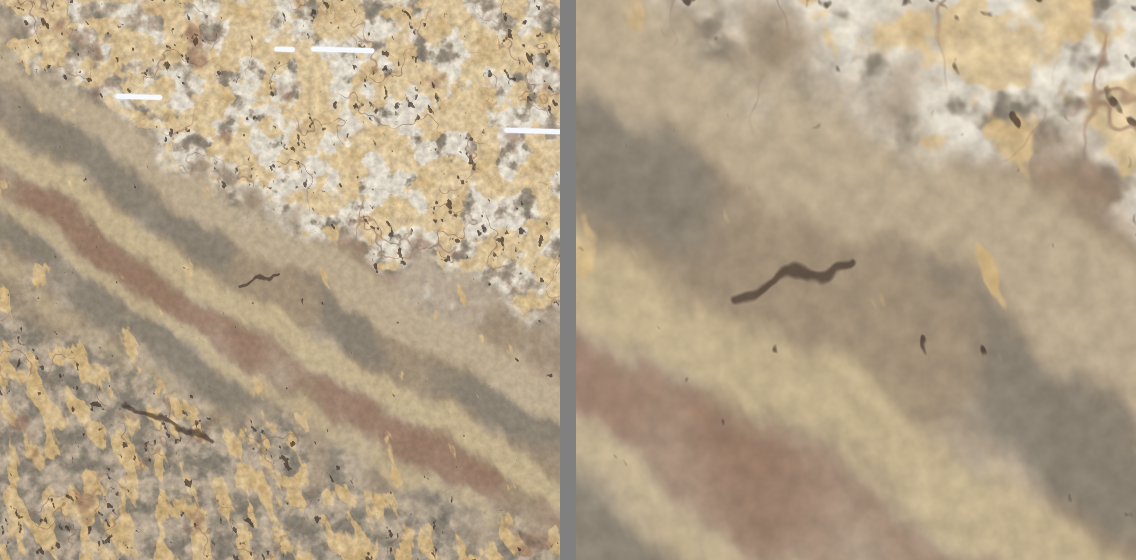
Left: the whole. Right: its middle third, enlarged.
This texture is drawn by a WebGL 2 fragment shader. Its source:

```glsl
#version 300 es
precision highp float;
// Polished granite slab: bent sand, grey and rust seams cross a speckled cream
// stone. Seams are stripes along a curved coordinate; grains, flecks and veins
// are thresholded gradient noise; ceiling lamps reflect as soft white bars.
uniform vec2 u_resolution;
out vec4 fragColor;

const vec3 TAUPE = vec3(0.63, 0.56, 0.47);
const vec3 SAND  = vec3(0.77, 0.70, 0.56);
const vec3 STONE = vec3(0.72, 0.66, 0.58);
const vec3 SLATE = vec3(0.52, 0.49, 0.44);
const vec3 RUST  = vec3(0.56, 0.43, 0.36);
const vec3 CREAM = vec3(0.85, 0.76, 0.60);
const vec3 HONEY = vec3(0.81, 0.69, 0.49);
const vec3 CHALK = vec3(0.87, 0.84, 0.78);
const vec3 SOOT  = vec3(0.27, 0.22, 0.19);

vec2 gradientAt(vec2 cell) {
    vec3 h = fract(cell.xyx * vec3(0.1031, 0.1030, 0.0973));
    h += dot(h, h.yzx + 33.33);
    float angle = 6.28318 * fract((h.x + h.y) * h.z);
    return vec2(cos(angle), sin(angle));
}

float gradientNoise(vec2 p) {
    vec2 i = floor(p), f = p - i;
    vec2 u = f * f * f * (f * (f * 6.0 - 15.0) + 10.0);
    float a = dot(gradientAt(i), f);
    float b = dot(gradientAt(i + vec2(1, 0)), f - vec2(1, 0));
    float c = dot(gradientAt(i + vec2(0, 1)), f - vec2(0, 1));
    float d = dot(gradientAt(i + vec2(1, 1)), f - vec2(1, 1));
    return mix(mix(a, b, u.x), mix(c, d, u.x), u.y);
}

float fbm(vec2 p, int octaves) {
    float sum = 0.0, amplitude = 1.0;
    for (int k = 0; k < octaves; k++) {
        sum += amplitude * gradientNoise(p);
        p = mat2(1.6, 1.2, -1.2, 1.6) * p + 17.3;
        amplitude *= 0.5;
    }
    return sum;
}

float stripe(float s, float centre, float halfWidth, float blur) {
    return 1.0 - smoothstep(halfWidth - blur, halfWidth + blur, abs(s - centre));
}

float segmentDistance(vec2 p, vec2 a, vec2 b) {
    vec2 ab = b - a;
    return length(p - a - ab * clamp(dot(p - a, ab) / dot(ab, ab), 0.0, 1.0));
}

// Layered seams across the bent coordinate s
vec3 seamColour(float s, vec2 p) {
    float along = fbm(p * vec2(5.0, 4.0) + 3.0, 3);
    float breakup = smoothstep(-0.45, 0.05, along);
    vec3 c = mix(TAUPE, STONE, smoothstep(-0.2, 0.4, fbm(p * 7.0 + 21.0, 4)));
    c = mix(c, SLATE, 0.85 * breakup * stripe(s, 0.83, 0.035, 0.016));
    c = mix(c, RUST, 0.65 * breakup * stripe(s, 0.685, 0.032, 0.016));
    c = mix(c, SLATE, 0.85 * breakup * stripe(s, 0.585, 0.03, 0.014));
    c = mix(c, SAND, 0.7 * stripe(s, 0.635, 0.016, 0.012));
    c = mix(c, SAND, 0.9 * stripe(s, 0.752, 0.027, 0.012));
    c = mix(c, mix(SAND, STONE, 0.5), 0.85 * stripe(s, 0.905, 0.036, 0.014));
    c = mix(c, SAND, 0.6 * breakup * stripe(s, 0.52, 0.018, 0.012));
    return mix(c, RUST, 0.5 * smoothstep(0.0, 0.4, along) * stripe(s, 0.96, 0.025, 0.02));
}

// Soft white bars given as centre and half length
float lampGlow(vec2 p) {
    vec3 lamps[4] = vec3[4](vec3(0.508, 0.912, 0.014), vec3(0.612, 0.911, 0.052),
                            vec3(0.248, 0.827, 0.037), vec3(0.957, 0.766, 0.052));
    float glow = 0.0;
    for (int k = 0; k < 4; k++) {
        vec2 reach = vec2(lamps[k].z, -0.03 * lamps[k].z);
        float d = segmentDistance(p, lamps[k].xy - reach, lamps[k].xy + reach);
        glow = max(glow, smoothstep(0.0065, 0.0025, d) + 0.25 * exp(-d * 130.0));
    }
    return min(glow, 1.0);
}

void main() {
    vec2 p = gl_FragCoord.xy / u_resolution;

    // Steep grain axes give the seams their toothed edges
    vec2 steep = vec2(dot(p, vec2(0.94, 0.35)), dot(p, vec2(-0.35, 0.94)));
    float teeth = fbm(steep * vec2(32.0, 10.0), 4);
    float s = p.y + 0.75 * p.x - 0.13 * p.x * p.x;
    s += 0.035 * fbm(p * 4.5, 3) + 0.018 * teeth;

    // Where granular stone takes over from the seams
    float ragged = 0.09 * fbm(p * 11.0 + 5.0, 4);
    float upper = smoothstep(-0.03, 0.05, s - 0.92 - 0.12 * p.x * p.x + ragged);
    float lower = smoothstep(0.06, -0.06, s - 0.49 - 0.15 * p.x + ragged);
    float granular = max(upper, lower);

    // Matrix: chalky in the upper right, taupe and slate below
    vec2 fromChalk = (p - vec2(0.64, 0.72)) * vec2(2.6, 3.4);
    float chalky = exp(-dot(fromChalk, fromChalk));
    float mottle = fbm(p * 26.0 + 9.0, 4);
    vec3 matrix = mix(SLATE, STONE, smoothstep(-0.4, 0.3, mottle + 0.25 * upper));
    matrix = mix(matrix, CHALK, upper * smoothstep(-0.1, 0.3, mottle + 0.6 * chalky - 0.1));
    vec3 colour = mix(seamColour(s, p), matrix, granular);

    // Cream grains, steeply drawn out below and rounder above
    float grain = mix(fbm(steep * vec2(27.0, 12.0) + 40.0, 4), fbm(p * 17.0 + 60.0, 4), upper);
    float level = mix(0.5, mix(0.06, -0.1, upper), granular);
    vec3 grainColour = mix(HONEY, CREAM, clamp(0.25 + 0.55 * upper + mottle, 0.0, 1.0));
    colour = mix(colour, grainColour, 0.9 * smoothstep(level - 0.04, level + 0.12, grain));

    // Rust stains, dark flecks and hairline veins
    float cluster = smoothstep(-0.25, 0.35, fbm(p * 8.0 + 31.0, 3));
    float stain = smoothstep(0.38, 0.65, fbm(p * 10.0 + 77.0, 4));
    colour = mix(colour, RUST, 0.6 * stain * granular);
    float fleck = fbm(steep * vec2(62.0, 42.0) + 13.0, 3);
    float fleckLevel = mix(0.62, 0.54 - 0.24 * cluster, granular);
    colour = mix(colour, SOOT, 0.75 * smoothstep(fleckLevel, fleckLevel + 0.2, fleck));
    float vein = smoothstep(0.035, 0.0, abs(fbm(p * 9.0 + 90.0, 4)));
    colour = mix(colour, RUST, 0.55 * vein * cluster * granular);

    // Two dark cracks with wavering edges
    vec2 bent = p + 0.012 * vec2(teeth, fbm(p * 24.0, 3));
    float crack = smoothstep(0.007, 0.002, segmentDistance(bent, vec2(0.22, 0.28), vec2(0.38, 0.215)));
    crack = max(crack, smoothstep(0.004, 0.001, segmentDistance(bent, vec2(0.43, 0.49), vec2(0.50, 0.515))));
    colour = mix(colour, SOOT, 0.7 * crack);

    // Fine crystal speckle and polish
    colour *= 1.0 + mix(0.09, 0.17, granular) * fbm(p * 75.0 + 50.0, 3);
    colour = mix(colour, vec3(0.97, 0.98, 1.0), lampGlow(p));
    fragColor = vec4(clamp(colour, 0.0, 1.0), 1.0);
}
```
